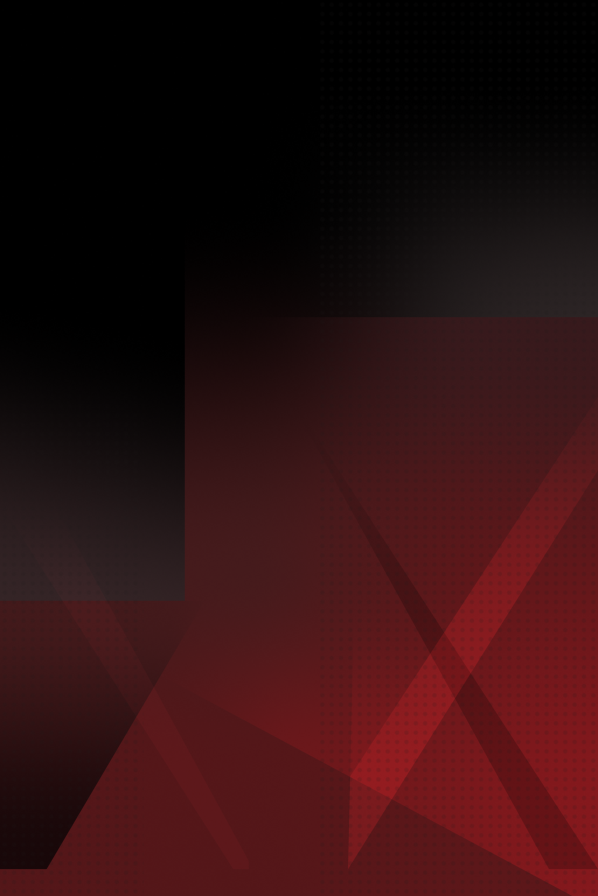
A WebGL 1 fragment shader for this background:

```glsl
precision highp float;
// Dark red backdrop of overlapping translucent shards, soft glows and dot grids.
uniform vec2 u_resolution;

// Smooth mask of the half plane to the left of the line a -> b.
float leftOf(vec2 p, vec2 a, vec2 b) {
  vec2 d = normalize(b - a);
  float dist = d.x * (p.y - a.y) - d.y * (p.x - a.x);
  float soft = 0.75 / u_resolution.x;
  return smoothstep(-soft, soft, dist);
}

float above(float value, float edge) {
  float soft = 0.75 / u_resolution.x;
  return smoothstep(edge - soft, edge + soft, value);
}

float fall(float low, float high, float value) {
  return 1.0 - smoothstep(low, high, value);
}

float hash(vec2 p) {
  return fract(sin(dot(p, vec2(12.9898, 78.233))) * 43758.5453);
}

void main() {
  // Width spans 0..1, height spans 0..1.5.
  vec2 p = gl_FragCoord.xy / u_resolution * vec2(1.0, 1.5);

  // Central wash, black above and red below.
  vec3 color = vec3(0.27, 0.105, 0.11) * fall(0.55, 1.16, p.y - 0.1 * (p.x - 0.45));
  color = mix(color, vec3(0.33, 0.088, 0.097), fall(0.2, 0.56, p.y));

  // Right panel with a grey glow resting on its top edge.
  float rightSide = smoothstep(0.4, 0.8, p.x);
  float panelTop = above(p.y, 0.969);
  vec3 greyGlow = vec3(0.175, 0.145, 0.147) * fall(0.93, 1.36, p.y) * smoothstep(0.2, 1.0, p.x);
  vec3 redPanel = mix(vec3(0.36, 0.09, 0.1), vec3(0.215, 0.1, 0.11), smoothstep(0.5, 0.97, p.y));
  color = mix(color, mix(redPanel, greyGlow, panelTop), rightSide);

  // Left panel: smoky grey over a fading red wedge.
  float leftPanel = (1.0 - above(p.x, 0.309)) * above(p.y, 0.494);
  vec3 smoke = vec3(0.205, 0.143, 0.15) * fall(0.48, 1.0, p.y + 0.22 * p.x);
  color = mix(color, smoke, leftPanel);
  float wedge = leftOf(p, vec2(0.078, 0.045), vec2(0.371, 0.543))
    * above(p.y, 0.045) * (1.0 - above(p.y, 0.494));
  vec3 ember = mix(vec3(0.095, 0.03, 0.035), vec3(0.26, 0.1, 0.105), smoothstep(0.06, 0.48, p.y));
  color = mix(color, ember, wedge * fall(0.28, 0.37, p.x));

  // Long descending fold, lit from above.
  float fold = leftOf(p, vec2(0.273, 0.367), vec2(0.957, 0.0));
  color += vec3(0.1, 0.005, 0.008) * fold * smoothstep(0.22, 0.5, p.x) * fall(0.15, 0.56, p.y);
  color += vec3(0.06, 0.0, 0.004) * fold * smoothstep(0.65, 1.0, p.x) * fall(0.3, 0.75, p.y);

  // Faint left ray running down to a vertical edge.
  float leftRay = leftOf(p, vec2(0.05, 0.58), vec2(0.39, 0.045))
    * (1.0 - leftOf(p, vec2(0.05, 0.73), vec2(0.418, 0.055)))
    * (1.0 - above(p.x, 0.416)) * above(p.y, 0.045);
  color += vec3(0.035, 0.006, 0.008) * leftRay * fall(0.45, 0.68, p.y);

  // Dark ray crossing the right side.
  float darkRay = leftOf(p, vec2(0.732, 0.383), vec2(0.918, 0.045))
    * (1.0 - leftOf(p, vec2(0.787, 0.373), vec2(1.0, 0.045))) * above(p.y, 0.045);
  color *= 1.0 - 0.22 * darkRay * fall(0.45, 0.85, p.y);

  // Bright shard rising from its point to the right edge.
  vec2 tip = vec2(0.582, 0.045);
  float shard = leftOf(p, tip, vec2(1.0, 0.713))
    * (1.0 - leftOf(p, tip, vec2(0.592, 0.484)));
  float beam = 1.0 - leftOf(p, vec2(0.586, 0.201), vec2(1.0, 0.836));
  color += vec3(0.13, 0.015, 0.018) * shard * beam * fall(0.4, 1.0, p.y);
  color += vec3(0.05, 0.004, 0.005) * shard * (1.0 - beam) * fall(0.25, 0.5, p.y);

  // Dot grids on the right and at the lower left.
  float dotArea = max(above(p.x, 0.535), (1.0 - above(p.x, 0.24)) * fall(0.65, 0.9, p.y));
  float dotDist = length(fract(p * 64.0) - 0.5);
  float dots = (1.0 - smoothstep(0.12, 0.34, dotDist)) * dotArea;
  color = mix(color, vec3(0.11, 0.1, 0.1), 0.15 * dots);

  // Fine grain hides banding.
  color += (hash(floor(p * 512.0)) - 0.5) * 0.004;
  gl_FragColor = vec4(clamp(color, 0.0, 1.0), 1.0);
}
```
